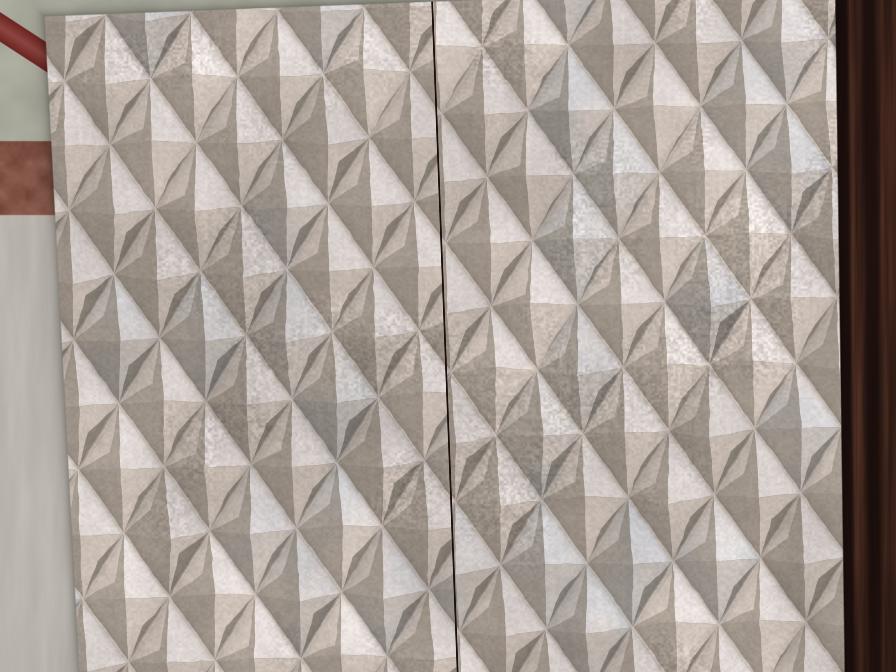
This pattern is drawn by a Shadertoy shader. Its source:

```glsl
#define STEP_DOWN vec2(0.0677, -0.0946)
#define STEP_UP vec2(0.0608, 0.0981)
#define RIDGE_WIDTH 0.0021
#define SEAM_WIDTH 0.0013
#define JITTER 0.2
#define GRAIN 0.11
#define SHADE vec3(0.61, 0.57, 0.53)
#define STONE vec3(0.74, 0.695, 0.66)
#define CHALK vec3(0.86, 0.83, 0.815)
#define DARK_WOOD vec3(0.11, 0.06, 0.05)
#define WARM_WOOD vec3(0.27, 0.16, 0.12)

float hash(vec2 p) {
    return fract(sin(dot(p, vec2(127.1, 311.7))) * 43758.5453);
}

float noise(vec2 p) {
    vec2 i = floor(p), f = fract(p);
    f = f * f * (3.0 - 2.0 * f);
    return mix(mix(hash(i), hash(i + vec2(1, 0)), f.x),
               mix(hash(i + vec2(0, 1)), hash(i + vec2(1, 1)), f.x), f.y);
}

float fbm(vec2 p) {
    float sum = 0.0, amp = 0.5;
    for (int i = 0; i < 4; i++) {
        sum += amp * noise(p);
        p = p * 2.03 + 17.0;
        amp *= 0.5;
    }
    return sum;
}

// Signed distance to the line a-b, positive on its right
float side(vec2 p, vec2 a, vec2 b) {
    vec2 e = normalize(b - a);
    return (p.x - a.x) * e.y - (p.y - a.y) * e.x;
}

// Coverage of a triangle with clockwise corners
float facet(vec2 p, vec2 a, vec2 b, vec2 c, float aa) {
    float d = min(side(p, a, b), min(side(p, b, c), side(p, c, a)));
    return smoothstep(-aa, aa, d);
}

// Carved diamonds on a skewed lattice: shaded left half, lit right half
vec3 carvedStone(vec2 p, vec2 origin, float px) {
    vec2 wobble = vec2(noise(p * 70.0), noise(p * 70.0 + 31.0)) - 0.5;
    vec2 lattice = inverse(mat2(STEP_DOWN, STEP_UP)) * (p + 0.002 * wobble - origin);
    vec2 id = floor(lattice), f = fract(lattice);
    vec2 d = vec2(f.x + f.y - 1.0, f.y - f.x);
    float aa = 9.0 * px;
    vec2 rnd = vec2(hash(id), hash(id + 41.3)) - 0.5;

    const vec2 top = vec2(0, 1), bottom = vec2(0, -1);
    const vec2 left = vec2(-1, 0), right = vec2(1, 0);
    vec2 apex = vec2(0.0, -0.03) + JITTER * rnd;
    vec2 upperFold = vec2(-0.27, 0.28) + JITTER * rnd.yx;
    vec2 lowerFold = vec2(0.37, -0.4) - JITTER * rnd;

    vec3 col = SHADE;
    col = mix(col, SHADE * 1.04, facet(d, left, top, apex, aa));
    col = mix(col, SHADE * 0.98, facet(d, left, apex, bottom, aa));
    col = mix(col, CHALK, facet(d, top, right, apex, aa));
    col = mix(col, STONE * 1.05, facet(d, apex, right, bottom, aa));
    col = mix(col, STONE * 1.02, facet(d, left, top, upperFold, aa));
    col = mix(col, SHADE * 0.9, facet(d, right, bottom, lowerFold, aa));

    // Continuous falling ridges, fainter rising ones, with shadow beside them
    vec2 border = min(f, 1.0 - f) * vec2(0.1074, 0.1065);
    vec2 ridge = 1.0 - smoothstep(RIDGE_WIDTH - 0.7 * px, RIDGE_WIDTH + 0.7 * px, border);
    col *= 1.0 - 0.13 * exp(-min(border.x, border.y) * 180.0);
    col = mix(col, STONE * 1.03, max(0.45 * ridge.x, 0.9 * ridge.y));

    // Plaster grain, rougher in patches, with cool stains
    float rough = smoothstep(0.48, 0.7, fbm(p * 8.0 + 3.0));
    float grain = noise(p * 290.0) + 0.5 * noise(p * 150.0) - 0.75;
    col *= 1.0 + GRAIN * (0.7 + 1.1 * rough) * grain;
    col *= 1.0 + 0.08 * rnd.y + 0.18 * (fbm(p * 11.0) - 0.47);
    col *= 1.0 + 0.06 * (noise(p * 2.5 + 7.0) - 0.5);
    float stain = step(0.75, hash(id + 9.0)) * noise(p * 18.0);
    return mix(col, col * vec3(0.95, 0.98, 1.01), stain);
}

// Wall, skirting stone and pipe on the left
vec3 sideWall(vec2 p, float px) {
    vec3 col = vec3(0.66, 0.66, 0.61) + 0.1 * (fbm(p * 20.0) - 0.5);
    vec3 board = vec3(0.73, 0.71, 0.68) + 0.08 * (fbm(p * vec2(60, 8)) - 0.5);
    vec3 marble = mix(vec3(0.40, 0.23, 0.18), vec3(0.60, 0.42, 0.36), fbm(p * 45.0));
    col = mix(col, marble, 1.0 - smoothstep(-px, px, p.y - 0.79));
    col = mix(col, board, 1.0 - smoothstep(-px, px, p.y - 0.68));
    float pipe = abs(p.y - 0.96 + 0.65 * p.x);
    return mix(col, vec3(0.55, 0.27, 0.25) - 6.0 * pipe, 1.0 - smoothstep(-px, px, pipe - 0.022));
}

// Vertical mouldings of the door on the right
vec3 doorWood(vec2 p) {
    float x = p.x + 0.01 * p.y;
    float moulding = smoothstep(1.268, 1.276, x) - smoothstep(1.284, 1.298, x);
    moulding += 0.8 * smoothstep(1.308, 1.319, x);
    float fibre = fbm(p * vec2(160, 5));
    return mix(DARK_WOOD, WARM_WOOD, moulding * (0.4 + fibre)) * (0.8 + 0.4 * fibre);
}

void mainImage(out vec4 fragColor, in vec2 fragCoord) {
    vec2 p = fragCoord / iResolution.xy * vec2(4.0 / 3.0, 1.0);
    float px = 1.0 / iResolution.y;

    // Two slabs meeting at a slanted seam
    float seam = p.x - 0.681 + 0.038 * p.y;
    vec2 origin = seam < 0.0 ? vec2(0.623, 0.507) : vec2(0.731, 0.543);
    vec3 slab = carvedStone(p, origin, px);
    slab = mix(slab, DARK_WOOD, 1.0 - smoothstep(SEAM_WIDTH - 0.5 * px, SEAM_WIDTH + 0.5 * px, abs(seam)));

    // Slab outline over its surroundings
    float leftEdge = p.x - 0.118 + 0.053 * p.y;
    float rightEdge = 1.257 - 0.014 * p.y - p.x;
    float topEdge = 0.973 + 0.038 * p.x - p.y;
    float inside = min(min(leftEdge, rightEdge), topEdge);
    vec3 surround = p.x > 1.2 ? doorWood(p) : sideWall(p, px);
    surround *= 1.0 - 0.3 * exp(min(inside, 0.0) * 120.0);
    fragColor = vec4(mix(surround, slab, smoothstep(-px, px, inside)), 1.0);
}
```
